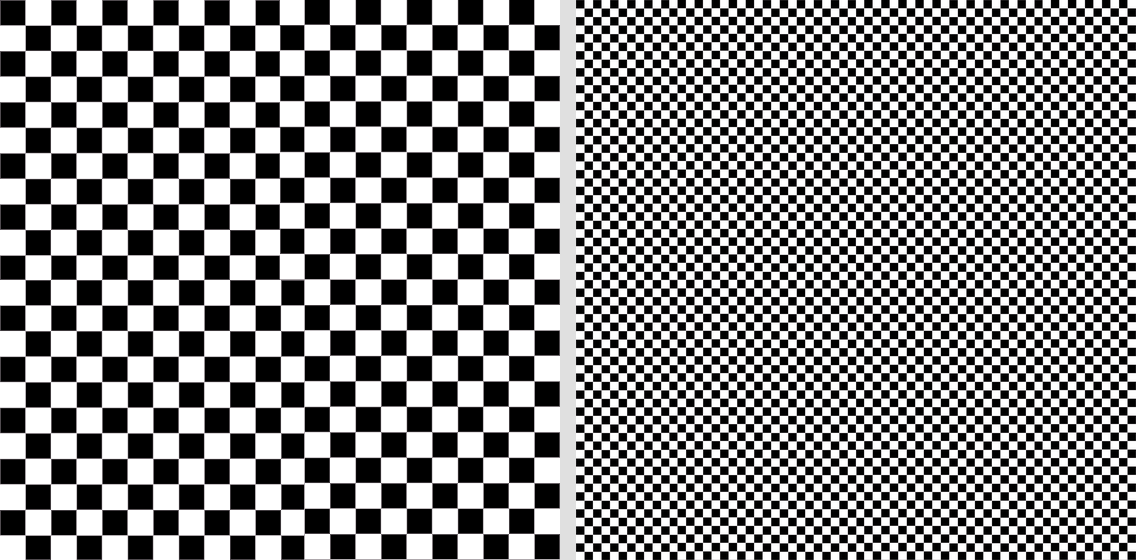
Left: one tile. Right: repeated 3 by 3.
Write a three.js fragment shader that draws this pattern.

```glsl
varying vec2 vUv;

const float CELLS = 22.0;
const float HALF_CELLS = 11.0;
const float PITCH = 0.04562;
const float ROW_SHIFT = 0.02;
const float EDGE_SOFTNESS = 0.0024;
const float BLACK_INSET = 0.00045;
const vec3 WHITE = vec3(1.0);
const vec3 BLACK = vec3(0.0);
const vec3 EDGE_TINT = vec3(0.0, 0.025, 0.008);

// Cell index and distance to the nearest cell border; the last cell is cut at the span's end
vec2 cutCells(float p, float span, float pitch) {
  float index = min(floor(p / pitch), HALF_CELLS - 1.0);
  float start = index * pitch;
  float end = index > HALF_CELLS - 1.5 ? span : start + pitch;
  return vec2(index, min(p - start, end - p));
}

// Equal cells, shifted by a fraction of one cell
vec2 evenCells(float p, float count, float shift) {
  float s = p * count + shift;
  float f = fract(s);
  return vec2(floor(s), min(f, 1.0 - f) / count);
}

// Columns are measured inward from both sides and meet at the split
vec2 columnCells(float x, float split, float pitch) {
  if (x < split) return cutCells(x, split, pitch);
  vec2 cell = cutCells(1.0 - x, 1.0 - split, pitch);
  return vec2(CELLS - 1.0 - cell.x, cell.y);
}

// Two stacked blocks of rows, each with a slightly cut last row
vec2 blockRows(float y, float pitch) {
  float lower = step(0.5, y);
  vec2 cell = cutCells(y - 0.5 * lower, 0.5, pitch);
  return vec2(cell.x + HALF_CELLS * lower, cell.y);
}

// Coverage of black: inside distance is positive in black cells, negative in white ones
float checker(vec2 column, vec2 row, float inset, float softness) {
  float isWhite = mod(column.x + row.x, 2.0);
  float inside = min(column.y, row.y) * (1.0 - 2.0 * isWhite);
  return clamp((inside - inset) / softness + 0.5, 0.0, 1.0);
}

void main() {
  float x = vUv.x;
  float down = 1.0 - vUv.y;
  bool upper = down < 0.5;

  // The columns meet a little further right in the lower half
  vec2 column = columnCells(x, upper ? 0.5 : 0.502, PITCH);

  // Rows step slightly where the left blocks end
  float blockEnd = upper ? 0.5 : 0.545;
  vec2 row = evenCells(down, CELLS, ROW_SHIFT);
  if (x < blockEnd) row = blockRows(down, PITCH);

  // Soft borders carry a faint warm tint
  float black = checker(column, row, BLACK_INSET, EDGE_SOFTNESS);
  vec3 color = mix(WHITE, BLACK, black) - EDGE_TINT * 4.0 * black * (1.0 - black);
  gl_FragColor = vec4(color, 1.0);
}
```
